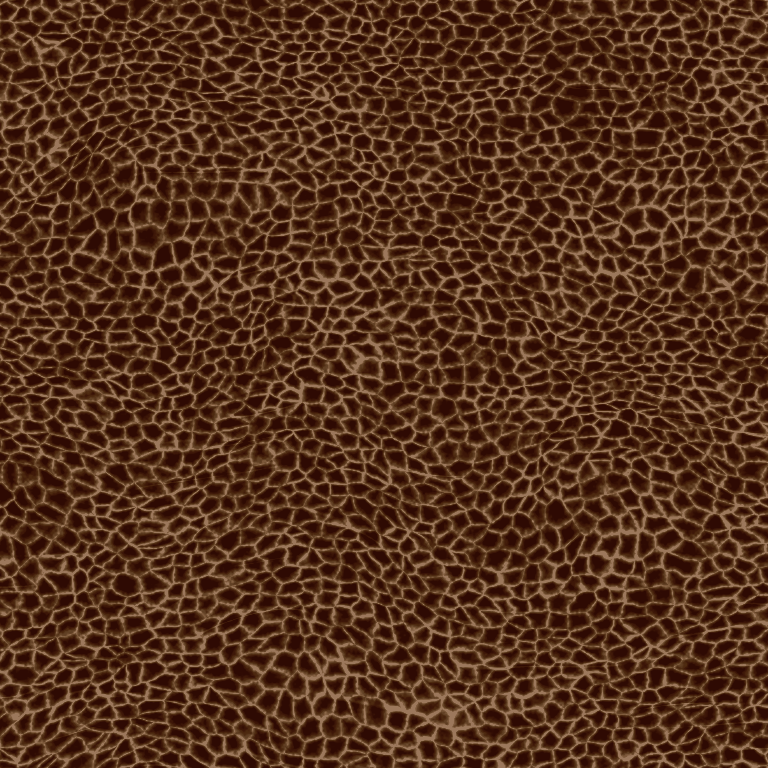
A WebGL 2 fragment shader for this texture:

```glsl
#version 300 es
precision highp float;
precision highp int;
// Pebbled brown leather: dark rounded pits in a net of pale, grainy ridges.

uniform vec2 u_resolution;
out vec4 fragColor;

const vec2 PEBBLES = vec2(40.0, 54.0);   // pebbles across and up the canvas
const float JITTER = 0.72;
const float PIT_RADIUS = 0.47;

// Integer hash of a lattice point, two values in 0..1
vec2 hash2(vec2 lattice) {
    uvec2 v = uvec2(ivec2(lattice) + 32768);
    v = v * 1664525u + 1013904223u;
    v.x += v.y * 1664525u;
    v.y += v.x * 1664525u;
    v ^= v >> 16u;
    v.x += v.y * 1664525u;
    v.y += v.x * 1664525u;
    v ^= v >> 16u;
    return vec2(v & 65535u) / 65535.0;
}

// Smooth value noise, two channels in -1..1
vec2 noise2(vec2 p) {
    vec2 cell = floor(p);
    vec2 f = fract(p);
    f = f * f * (3.0 - 2.0 * f);
    vec2 low = mix(hash2(cell), hash2(cell + vec2(1, 0)), f.x);
    vec2 high = mix(hash2(cell + vec2(0, 1)), hash2(cell + 1.0), f.x);
    return 2.0 * mix(low, high, f.y) - 1.0;
}

// Jittered pebble centre; odd rows are shifted by half a pebble
vec2 pebbleCentre(vec2 cell) {
    vec2 offset = 0.5 + JITTER * (hash2(cell) - 0.5);
    return cell + offset + vec2(0.5 * mod(cell.y, 2.0), 0.0);
}

// x: distance to the pebble border, yz: vector from the pebble centre
vec3 pebbleField(vec2 p, out vec2 pebbleId) {
    vec2 base = floor(p);
    vec2 nearest = vec2(0.0);
    float best = 1e3;
    for (int j = -2; j <= 2; j++)
    for (int i = -2; i <= 2; i++) {
        vec2 cell = base + vec2(i, j);
        vec2 toCentre = pebbleCentre(cell) - p;
        float d = dot(toCentre, toCentre);
        if (d < best) {
            best = d;
            nearest = toCentre;
            pebbleId = cell;
        }
    }
    float border = 1e3;
    for (int j = -2; j <= 2; j++)
    for (int i = -2; i <= 2; i++) {
        vec2 toCentre = pebbleCentre(base + vec2(i, j)) - p;
        vec2 across = toCentre - nearest;
        if (dot(across, across) > 1e-4)
            border = min(border, dot(0.5 * (nearest + toCentre), normalize(across)));
    }
    return vec3(border, -nearest);
}

// Leather tone, from pit (0) to ridge crest (1)
vec3 leatherColor(float tone) {
    vec3 c = mix(vec3(0.18, 0.04, 0.01), vec3(0.24, 0.09, 0.03), smoothstep(0.09, 0.28, tone));
    c = mix(c, vec3(0.30, 0.16, 0.06), smoothstep(0.28, 0.48, tone));
    c = mix(c, vec3(0.38, 0.25, 0.14), smoothstep(0.48, 0.67, tone));
    c = mix(c, vec3(0.49, 0.35, 0.23), smoothstep(0.67, 0.83, tone));
    return mix(c, vec3(0.61, 0.47, 0.36), smoothstep(0.83, 0.96, tone));
}

// Long thin wrinkles along the zero line of a stretched noise
float wrinkles(vec2 p, float width) {
    vec2 n = noise2(p);
    return (1.0 - smoothstep(0.0, width, abs(n.x))) * smoothstep(-0.1, 0.6, n.y);
}

void main() {
    vec2 uv = gl_FragCoord.xy / u_resolution.y;

    // Bend the rows, then wobble the ridges
    vec2 bent = uv + vec2(0.012, 0.03) * noise2(uv * 5.0);
    vec2 p = bent * PEBBLES;
    p += 0.32 * noise2(p * 0.55 + 17.0) + 0.09 * noise2(p * 2.3 + 41.0);

    vec2 id;
    vec3 pebble = pebbleField(p, id);
    vec2 variety = hash2(id + 311.0);

    // Steep upper wall, long lower slope
    float upward = pebble.z / (length(pebble.yz) + 0.15);
    float depth = pebble.x * (1.0 + 0.4 * upward) / PIT_RADIUS;
    depth *= mix(0.8, 1.25, variety.x);
    float tone = pow(clamp(1.0 - depth, 0.0, 1.0), 2.0);

    // Uneven ridge strength, wrinkles and broad shading
    float ridge = smoothstep(0.25, 0.9, tone);
    tone += 0.16 * ridge * noise2(p * 0.8 + 73.0).x;
    tone += 0.3 * wrinkles(bent * vec2(9.0, 30.0), 0.09);
    tone += 0.05 * noise2(uv * 7.0 + 5.0).y;

    // Fine grain, stronger on the raised parts
    float grain = 0.6 * noise2(uv * 330.0).x + 0.4 * noise2(uv * vec2(150.0, 210.0) + 9.0).y;
    tone += grain * mix(0.16, 0.3, ridge);

    fragColor = vec4(leatherColor(tone), 1.0);
}
```
